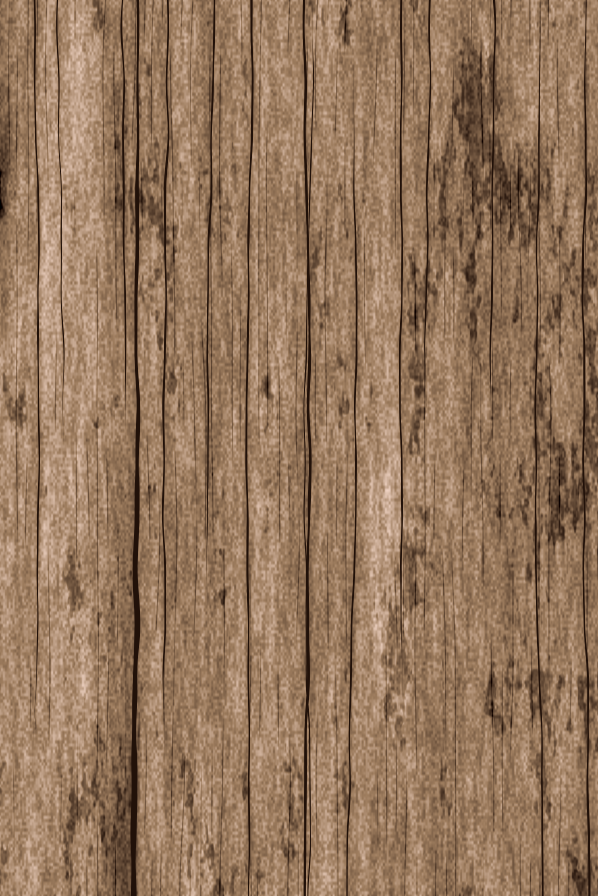
This texture is drawn by a Shadertoy shader. Its source:

```glsl
// Weathered brown wood with vertical grain, long drying cracks and dark stains.

const vec3 DARK_BROWN = vec3(0.18, 0.11, 0.07);
const vec3 MID_BROWN = vec3(0.62, 0.49, 0.37);
const vec3 PALE_BROWN = vec3(0.78, 0.66, 0.57);

const float CANVAS_HEIGHT = 1.5;     // canvas width is 1
const float BASE_TONE = 0.645;       // tones are measured on the red scale
const float CRACK_TONE = 0.13;
const float STREAK_CONTRAST = 0.25;
const float SPECKLE_CONTRAST = 0.21;
const float BAND_CONTRAST = 0.17;
const float STAIN_DEPTH = 0.24;
const float HAIRLINE_DEPTH = 0.22;
const float HAIRLINE_COLUMNS = 62.0;
const int CRACK_COUNT = 13;
const float WIDE_SPLIT_X = 0.226;
const float LONG_SPLIT_X = 0.513;
const vec3 STAIN_HEIGHTS = vec3(0.38, 1.20, 0.75);

float hash(vec2 p) {
    vec3 q = fract(vec3(p.xyx) * 0.1031);
    q += dot(q, q.yzx + 33.33);
    return fract((q.x + q.y) * q.z);
}

float noise(vec2 p) {
    vec2 cell = floor(p), f = fract(p);
    f = f * f * (3.0 - 2.0 * f);
    return mix(mix(hash(cell), hash(cell + vec2(1, 0)), f.x),
               mix(hash(cell + vec2(0, 1)), hash(cell + vec2(1, 1)), f.x), f.y);
}

// Soft elliptical bump, 1 at its centre
float bump(vec2 p, vec2 centre, vec2 radius) {
    vec2 d = (p - centre) / radius;
    return exp(-dot(d, d));
}

// Wandering vertical crack with a faint shadow around it
float crack(vec2 p, float x, float halfWidth, float seed, float pixel) {
    x += 0.016 * (noise(vec2(seed, p.y * 1.3)) - 0.5);
    x += 0.005 * (noise(vec2(seed + 40.0, p.y * 11.0)) - 0.5);
    halfWidth *= 0.75 + 0.5 * noise(vec2(seed + 80.0, p.y * 18.0));
    float d = abs(p.x - x);
    float cover = clamp((halfWidth - d) / pixel + 0.5, 0.0, 1.0);
    cover *= min(1.0, 2.0 * halfWidth / pixel);
    float shadow = 0.24 * exp(-d / 0.006) * min(1.0, halfWidth / 0.002);
    return max(cover, shadow);
}

float allCracks(vec2 p, float pixel) {
    float rise = p.y / CANVAS_HEIGHT;
    float dark = crack(p, WIDE_SPLIT_X, mix(0.0048, 0.0020, rise), 3.0, pixel);
    dark = max(dark, crack(p, LONG_SPLIT_X, 0.0022, 7.0, pixel));
    for (int i = 0; i < CRACK_COUNT; i++) {
        float id = float(i);
        float x = (id + 0.5 + 0.6 * (hash(vec2(id, 1.0)) - 0.5)) / float(CRACK_COUNT);
        float middle = CANVAS_HEIGHT * hash(vec2(id, 2.0));
        float reach = mix(0.5, 1.4, hash(vec2(id, 3.0)));
        float taper = 1.0 - smoothstep(0.6 * reach, reach, abs(p.y - middle));
        float halfWidth = taper * mix(0.0009, 0.0018, hash(vec2(id, 4.0)));
        dark = max(dark, crack(p, x, halfWidth, id + 11.0, pixel));
    }
    return dark;
}

// Short thin checks, at most one per narrow column
float hairlines(vec2 p, float pixel) {
    float column = floor(p.x * HAIRLINE_COLUMNS);
    float offset = 0.3 + 0.4 * noise(vec2(column * 3.0, p.y * 5.0));
    float d = abs(fract(p.x * HAIRLINE_COLUMNS) - offset) / HAIRLINE_COLUMNS;
    float present = smoothstep(0.52, 0.72, noise(vec2(column * 5.0 + 200.0, p.y * 6.0)));
    return present * clamp((0.0009 - d) / pixel + 0.5, 0.0, 1.0);
}

// Ragged stains, gathered in lanes towards the right
float stains(vec2 p) {
    float lanes = 0.0;
    for (int i = 0; i < 3; i++) {
        vec2 centre = vec2(0.69 + 0.115 * float(i), STAIN_HEIGHTS[i]);
        lanes = max(lanes, bump(p, centre, vec2(0.026, 0.38)));
    }
    float ragged = 0.45 * noise(p * vec2(24, 6) + 5.0)
                 + 0.30 * noise(p * vec2(95, 28) + 17.0)
                 + 0.25 * noise(p * vec2(230, 85) + 31.0);
    return smoothstep(0.60, 0.76, ragged + 0.17 * lanes + 0.04 * smoothstep(0.5, 1.0, p.x) - 0.03);
}

// Broad light and shade across the boards
float boardShade(vec2 p) {
    float fall = 1.0 - p.y / CANVAS_HEIGHT;
    float shade = 0.07 * bump(p, vec2(0.11, 0.9), vec2(0.07, 1.2));
    shade += 0.10 * bump(p, vec2(0.645, 0.55), vec2(0.05, 0.38));
    shade -= 0.17 * fall * smoothstep(0.13, 0.21, p.x) * (1.0 - smoothstep(0.225, 0.235, p.x));
    shade -= 0.28 * bump(p, vec2(0.0, 1.2), vec2(0.022, 0.17));
    return shade - 0.04 * smoothstep(0.66, 0.78, p.x);
}

void mainImage(out vec4 fragColor, in vec2 fragCoord) {
    vec2 p = fragCoord / iResolution.xy * vec2(1.0, CANVAS_HEIGHT);
    float pixel = 1.0 / iResolution.x;
    vec2 grain = p + vec2(0.012 * noise(p * vec2(4.0, 1.6)), 0.0);

    float streak = 0.6 * noise(grain * vec2(200, 26)) + 0.4 * noise(grain * vec2(105, 9) + 50.0);
    float speckle = noise(p * vec2(310, 190) + 90.0);
    float band = 0.6 * noise(grain * vec2(34, 2.2) + 13.0) + 0.4 * noise(grain * vec2(9, 3.5) + 71.0);

    float tone = BASE_TONE + boardShade(p);
    tone += STREAK_CONTRAST * (streak - 0.5) + SPECKLE_CONTRAST * (speckle - 0.5);
    tone += BAND_CONTRAST * (band - 0.5);
    tone -= STAIN_DEPTH * stains(grain) + HAIRLINE_DEPTH * hairlines(grain, pixel);
    tone = mix(tone, CRACK_TONE, allCracks(p, pixel));

    // Tone to colour
    vec3 shadeSide = mix(DARK_BROWN, MID_BROWN, (tone - DARK_BROWN.r) / (MID_BROWN.r - DARK_BROWN.r));
    vec3 lightSide = mix(MID_BROWN, PALE_BROWN, (tone - MID_BROWN.r) / (PALE_BROWN.r - MID_BROWN.r));
    fragColor = vec4(clamp(tone < MID_BROWN.r ? shadeSide : lightSide, 0.0, 1.0), 1.0);
}
```
